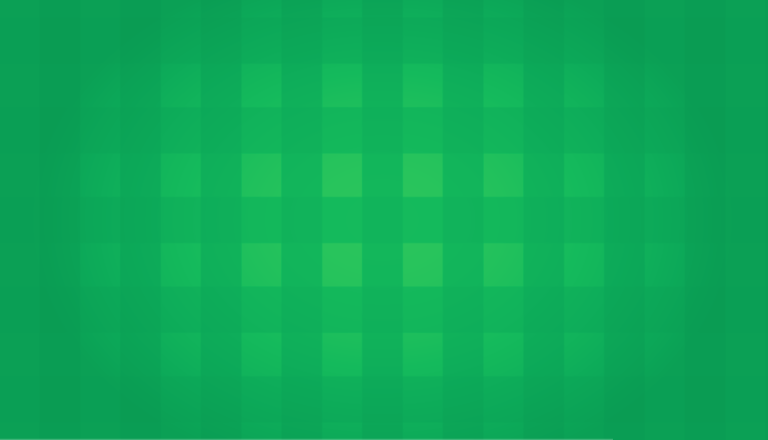
Write a Shadertoy shader that draws this background.

```glsl
const vec3 DEEP_GREEN = vec3(0.030, 0.580, 0.315);
const vec3 LOW_GREEN  = vec3(0.040, 0.620, 0.330);
const vec3 MID_GREEN  = vec3(0.050, 0.670, 0.350);
const vec3 HIGH_GREEN = vec3(0.080, 0.730, 0.360);
const vec3 PEAK_GREEN = vec3(0.190, 0.785, 0.360);
const vec3 RIM_COLOR  = vec3(0.850, 0.950, 0.890);

// Lengths are in canvas heights, measured from the centre
const float CENTER_X = 0.498;             // fraction of the width
const vec2 CHECK_PERIOD = vec2(0.1833, 0.2038);
const vec2 LIGHT_SHARE = vec2(0.496, 0.485);
const vec2 GLOW_RADIUS = vec2(0.800, 0.600);
const float GLOW_POWER = 2.1;
const float EDGE_SOFTNESS = 0.005;
const float RIM_HEIGHT = 0.0030;
const float RIM_END = 0.798;              // fraction of the width
const float RIM_STRENGTH = 0.25;

// Tone steps: x is the value at the border, y the gain inside the glow
const vec2 BASE_TONE = vec2(0.80, 1.80);
const vec2 COLUMN_TONE = vec2(0.28, 0.14);
const vec2 ROW_TONE = vec2(0.06, 0.14);
const float CROSS_TONE = 0.55;

// Smooth step of the given width around zero
float softEdge(float signedDistance, float width) {
    return smoothstep(-0.5 * width, 0.5 * width, signedDistance);
}

// Light band halfway through each period
float lightBand(float x, float period, float share, float width) {
    float edgeDistance = (0.5 * share - abs(fract(x / period) - 0.5)) * period;
    return softEdge(edgeDistance, width);
}

vec3 greenRamp(float tone) {
    vec3 color = mix(DEEP_GREEN, LOW_GREEN, clamp(tone, 0.0, 1.0));
    color = mix(color, MID_GREEN, clamp(tone - 1.0, 0.0, 1.0));
    color = mix(color, HIGH_GREEN, clamp(tone - 2.0, 0.0, 1.0));
    return mix(color, PEAK_GREEN, clamp(tone - 3.0, 0.0, 1.0));
}

void mainImage(out vec4 fragColor, in vec2 fragCoord) {
    vec2 uv = fragCoord / iResolution.xy;
    float pixel = 1.0 / iResolution.y;
    float aspect = iResolution.x / iResolution.y;
    vec2 p = (uv - vec2(CENTER_X, 0.5)) * vec2(aspect, 1.0);

    // Elliptical glow
    float radius = length(p / GLOW_RADIUS);
    float glow = 1.0 - pow(min(radius, 1.0), GLOW_POWER);

    // Crossing light columns and rows
    float softness = max(pixel, EDGE_SOFTNESS);
    float column = lightBand(p.x, CHECK_PERIOD.x, LIGHT_SHARE.x, softness);
    float row = lightBand(p.y, CHECK_PERIOD.y, LIGHT_SHARE.y, softness);
    vec2 weight = vec2(1.0, glow);
    float tone = dot(BASE_TONE, weight)
               + column * dot(COLUMN_TONE, weight)
               + row * dot(ROW_TONE, weight)
               + column * row * glow * CROSS_TONE;
    vec3 color = greenRamp(tone);

    // Thin pale rim along the bottom
    float rim = softEdge(RIM_HEIGHT - uv.y, pixel);
    rim *= softEdge((RIM_END - uv.x) * aspect, pixel);
    color = mix(color, RIM_COLOR, rim * RIM_STRENGTH);

    fragColor = vec4(color, 1.0);
}
```
